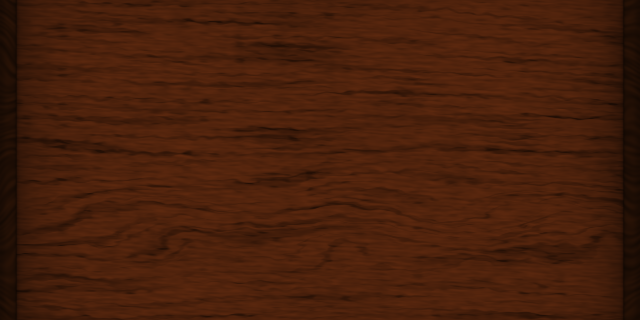
Reproduce this texture procedurally as a Shadertoy shader.

```glsl
// Dark reddish oak board with horizontal grain between two shaded end rails.

const vec3 LIGHT_WOOD = vec3(0.345, 0.150, 0.054);
const vec3 DARK_GRAIN = vec3(0.150, 0.064, 0.021);
const vec3 RAIL_WOOD  = vec3(0.120, 0.054, 0.017);
const float RAIL_WIDTH   = 0.051;  // all lengths in canvas heights
const float GRAIN_SLOPE  = 0.045;
const float RING_DENSITY = 36.0;
const float FIGURE_Y     = 0.29;   // centre of the wavy cathedral band
const float FIGURE_SIZE  = 0.16;
const float FIBRE_DEPTH  = 0.27;
const float EDGE_SHADE   = 0.38;
const float EDGE_REACH   = 0.075;

vec2 hashGradient(vec2 cell) {
    vec3 q = fract(cell.xyx * vec3(0.1031, 0.1030, 0.0973));
    q += dot(q, q.yzx + 33.33);
    float angle = 6.2832 * fract((q.x + q.y) * q.z);
    return vec2(cos(angle), sin(angle));
}

// Gradient noise, roughly -0.7 to 0.7
float gradientNoise(vec2 p) {
    vec2 i = floor(p), f = fract(p);
    vec2 u = f * f * f * (f * (f * 6.0 - 15.0) + 10.0);
    vec2 e = vec2(0.0, 1.0);
    float a = dot(hashGradient(i), f);
    float b = dot(hashGradient(i + e.yx), f - e.yx);
    float c = dot(hashGradient(i + e.xy), f - e.xy);
    float d = dot(hashGradient(i + e.yy), f - e.yy);
    return mix(mix(a, b, u.x), mix(c, d, u.x), u.y);
}

// Height across the growth rings: nearly straight, looping in the figure band
float ringHeight(vec2 p) {
    float band = (p.y - FIGURE_Y) / FIGURE_SIZE;
    float figure = exp(-band * band);
    float sway = 0.035 * gradientNoise(p * vec2(1.1, 1.6) + 4.0);
    float loops = 0.15 * gradientNoise(p * vec2(2.3, 5.0) + 9.3)
                + 0.03 * gradientNoise(p * vec2(8.0, 14.0) + 2.1);
    float ragged = 0.010 * gradientNoise(p * vec2(24.0, 80.0))
                 + 0.007 * gradientNoise(p * vec2(9.0, 40.0) + 6.0);
    return p.y + GRAIN_SLOPE * p.x * smoothstep(0.3, 0.9, p.y)
         + sway + figure * loops + ragged;
}

vec3 boardColor(vec2 p) {
    float h = ringHeight(p);

    // Growth rings, broken along their length
    float rings = gradientNoise(vec2(p.x * 1.7, h * RING_DENSITY));
    float thin = gradientNoise(vec2(p.x * 2.8 + 31.0, h * RING_DENSITY * 1.9));
    float streaks = 0.36 * smoothstep(0.05, 0.46, rings)
                  + 0.30 * smoothstep(0.03, 0.46, thin);

    // Fine fibres and short pores that gather in the dark rings
    vec2 along = vec2(p.x, p.y + GRAIN_SLOPE * p.x);
    float fibre = gradientNoise(along * vec2(13.0, 112.0) + 5.0)
                + 0.6 * gradientNoise(along * vec2(30.0, 125.0) + 70.0);
    float poreNoise = gradientNoise(along * vec2(18.0, 92.0) + 40.0);
    float pores = smoothstep(0.12, 0.48, poreNoise) * (0.13 + 0.65 * streaks);

    float patches = gradientNoise(p * vec2(1.2, 3.5) + 12.0)
                  + 0.6 * gradientNoise(p * vec2(2.5, 9.0) + 42.0);
    float darkness = 0.12 + streaks + pores + FIBRE_DEPTH * fibre + 0.11 * patches;
    return mix(LIGHT_WOOD, DARK_GRAIN, clamp(darkness, -0.1, 1.05));
}

// Upright rail with close, curving grain
vec3 railColor(vec2 p) {
    float bend = p.y * 60.0 + 4.0 * gradientNoise(p * vec2(10.0, 5.0))
               + 150.0 * p.x * gradientNoise(vec2(p.y * 2.3, 7.5));
    float grain = gradientNoise(vec2(p.x * 12.0, bend));
    return RAIL_WOOD * (1.0 + 0.50 * grain);
}

void mainImage(out vec4 fragColor, in vec2 fragCoord) {
    vec2 p = fragCoord / iResolution.y;
    float width = iResolution.x / iResolution.y;
    float pixel = 1.0 / iResolution.y;
    float side = min(p.x, width - p.x);
    float inside = side - RAIL_WIDTH;

    // Board, shaded beside the rails and softly toward top and bottom
    vec3 board = boardColor(p);
    board *= 1.0 - EDGE_SHADE * exp(-max(inside, 0.0) / EDGE_REACH);
    float rim = min(p.y, 1.0 - p.y);
    board *= 1.0 - 0.07 * exp(-rim / 0.04);

    // Rails, with a dark seam where they meet the board
    vec3 rail = railColor(vec2(side, p.y + step(width * 0.5, p.x) * 3.0));
    rail *= mix(0.85, 1.05, smoothstep(0.0, 0.025, side));
    vec3 color = mix(rail, board, smoothstep(-pixel, pixel, inside));
    color *= 1.0 - 0.45 * exp(-abs(inside) / 0.004);

    fragColor = vec4(color, 1.0);
}
```
